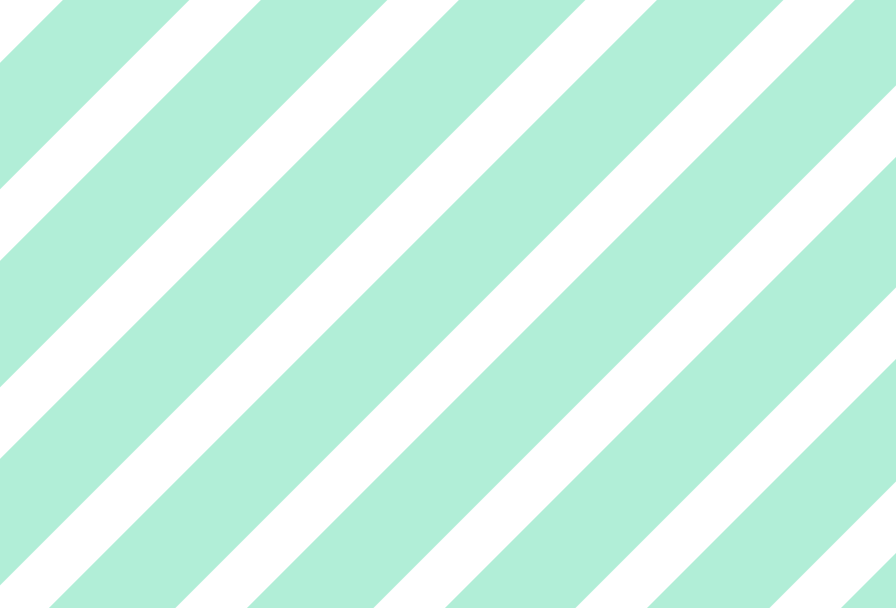
This pattern is drawn by a WebGL 1 fragment shader. Its source:

```glsl
precision highp float;

uniform vec2 u_resolution;

const vec3 MINT = vec3(0.696, 0.932, 0.845);
const vec3 WHITE = vec3(1.0);

// Lengths run along the canvas edge, in canvas heights.
const float PERIOD = 0.3257;
const float FIRST_CENTRE = 0.0445;
const float HALF_WIDTH = 0.0588;

// One stripe sits slightly off the regular spacing.
const float SHIFTED_STRIPE = 6.0;
const float STRIPE_SHIFT = 0.0066;

// Signed perpendicular distance to the nearest white stripe, negative inside.
float stripeDistance(float along) {
  float index = floor((along - FIRST_CENTRE) / PERIOD + 0.5);
  float isShifted = 1.0 - step(0.5, abs(index - SHIFTED_STRIPE));
  float centre = FIRST_CENTRE + index * PERIOD + isShifted * STRIPE_SHIFT;
  return (abs(along - centre) - HALF_WIDTH) * sqrt(0.5);
}

void main() {
  vec2 p = gl_FragCoord.xy / u_resolution.y;
  float pixel = 1.0 / u_resolution.y;

  // Diagonal coordinate, measured from the top left corner.
  float along = p.x + 1.0 - p.y;

  float mintCover = smoothstep(-0.7 * pixel, 0.7 * pixel, stripeDistance(along));
  gl_FragColor = vec4(mix(WHITE, MINT, mintCover), 1.0);
}
```
